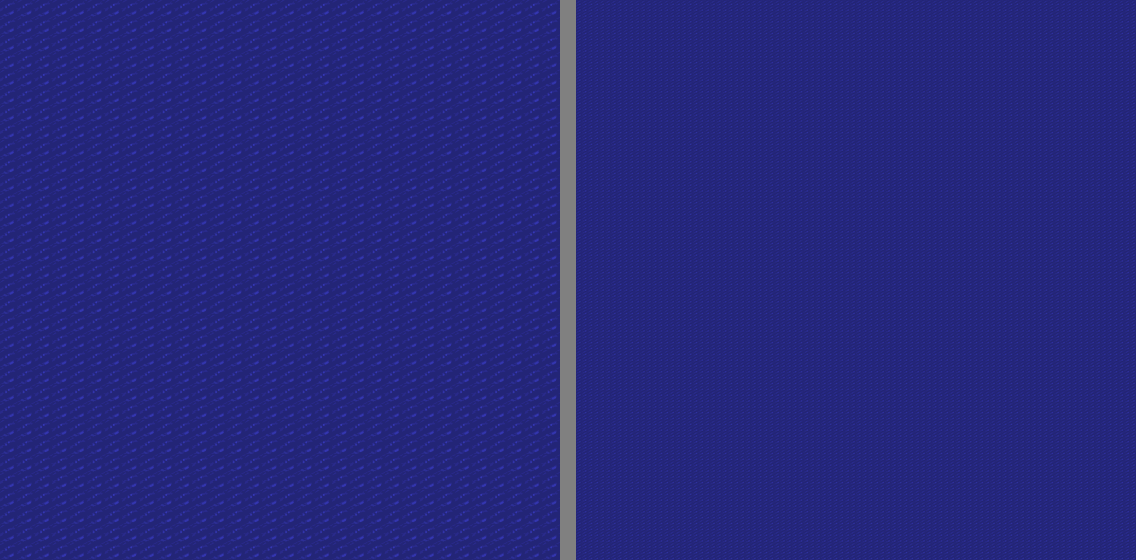
Left: one tile. Right: repeated 3 by 3.
Write a WebGL 1 fragment shader that draws this texture.

```glsl
precision highp float;
// Deep blue twill cloth with small bright flecks along fine rising diagonals.

uniform vec2 u_resolution;

const float REPEATS = 32.0;                       // repeats across and down
const vec3 BASE_BLUE = vec3(0.138, 0.146, 0.465);
const vec3 FAINT_BLUE = vec3(0.160, 0.163, 0.545);
const vec3 BRIGHT_BLUE = vec3(0.210, 0.220, 0.720);
const float RIB_SLOPE = 0.5;                      // rise per repeat
const float RIBS_PER_REPEAT = 2.0;
const float RIB_OFFSET = 0.44;
const float RIB_HALF_WIDTH = 0.10;
const vec2 GRAIN_CELLS = vec2(5.0, 7.0);          // whole cells per repeat
const float GRAIN_LEVEL = 0.03;
const float FLECK_RADIUS = 0.055;
const float WEAR = 0.12;                          // fleck fading between repeats

float hash(vec2 p) {
  vec3 q = fract(vec3(p.xyx) * 0.1031);
  q += dot(q, q.yzx + 33.33);
  return fract((q.x + q.y) * q.z);
}

vec2 gradient(vec2 cell, vec2 period) {
  float angle = 6.28318 * hash(mod(cell, period) + 3.0);
  return vec2(cos(angle), sin(angle));
}

// Gradient noise that wraps after a whole number of cells
float wrappedNoise(vec2 p, vec2 period) {
  vec2 i = floor(p);
  vec2 f = fract(p);
  vec2 w = f * f * f * (f * (f * 6.0 - 15.0) + 10.0);
  vec2 e = vec2(1.0, 0.0);
  float a = dot(gradient(i, period), f);
  float b = dot(gradient(i + e.xy, period), f - e.xy);
  float c = dot(gradient(i + e.yx, period), f - e.yx);
  float d = dot(gradient(i + e.xx, period), f - e.xx);
  return mix(mix(a, b, w.x), mix(c, d, w.x), w.y);
}

// Rounded stitch, repeated in every cell and wrapped over its borders
float fleck(vec2 p, vec2 center, vec2 halfLength, float soft) {
  vec2 shifted = p - center + 0.5;
  vec2 q = fract(shifted) - 0.5;
  float t = clamp(dot(q, halfLength) / max(dot(halfLength, halfLength), 0.0001), -1.0, 1.0);
  float dist = length(q - halfLength * t) - FLECK_RADIUS;
  float fade = 1.0 - WEAR * hash(mod(floor(shifted), REPEATS) + 17.0);
  return fade * (1.0 - smoothstep(-soft, soft, dist));
}

void main() {
  vec2 p = gl_FragCoord.xy / u_resolution * REPEATS;
  float soft = max(0.035, 0.6 * REPEATS / min(u_resolution.x, u_resolution.y));

  // Faint, broken diagonal ribs
  float along = (p.y - RIB_SLOPE * p.x - RIB_OFFSET) * RIBS_PER_REPEAT;
  float ribDist = abs(fract(along + 0.5) - 0.5) / RIBS_PER_REPEAT;
  float rib = 1.0 - smoothstep(RIB_HALF_WIDTH - soft, RIB_HALF_WIDTH + soft, ribDist);
  float grain = wrappedNoise(p * GRAIN_CELLS, GRAIN_CELLS);
  rib *= smoothstep(GRAIN_LEVEL - 0.12, GRAIN_LEVEL + 0.12, grain);

  // A pair of dots on one rib, a short dash and its faint tail on the next
  float stitches = fleck(p, vec2(0.50, 0.72), vec2(0.0), soft);
  stitches = max(stitches, 0.85 * fleck(p, vec2(0.35, 0.60), vec2(0.0), soft));
  stitches = max(stitches, 0.90 * fleck(p, vec2(0.66, 0.26), vec2(0.06, 0.03), soft));
  stitches = max(stitches, 0.50 * fleck(p, vec2(0.30, 0.13), vec2(0.04, -0.02), soft));

  vec3 color = mix(BASE_BLUE, FAINT_BLUE, rib);
  color = mix(color, BRIGHT_BLUE, stitches);
  gl_FragColor = vec4(color, 1.0);
}
```
